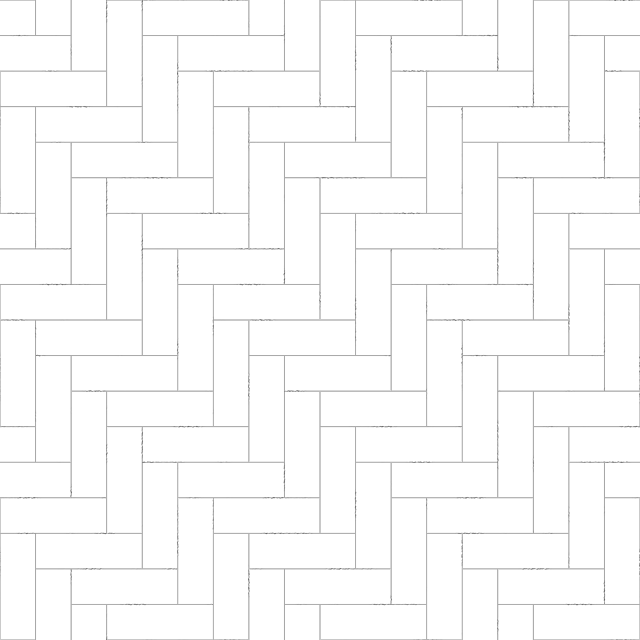
Write a Shadertoy shader that draws this pattern.

```glsl
// Herringbone floor of white 3:1 planks parted by hairline dark joints.
// Each cell of a wrapping grid finds its plank from its diagonal index;
// layered sines of whole frequency roughen the joints in worn patches.

const float TAU = 6.2831853;
const float CELLS = 18.0;         // plank widths across the canvas
const float PERIOD = 6.0;         // cells per herringbone repeat
const float PLANK_LENGTH = 3.0;   // in plank widths
const float JOINT_WIDTH = 0.00064;
const float WOBBLE = 0.00045;
const vec3 PLANK_COLOUR = vec3(1.0);
const vec3 JOINT_COLOUR = vec3(0.08);

float hash(float n) {
    return fract(sin(n * 91.73 + 4.1) * 437.58);
}

float wave(float t, float cycles, float phase) {
    return sin(TAU * (t * cycles + phase));
}

// Worn stretches along a joint line, 0 to 1
float wearAlong(float t, float seed) {
    float swell = wave(t, 3.0, hash(seed)) + wave(t, 7.0, hash(seed + 1.7))
                + 0.7 * wave(t, 16.0, hash(seed + 3.1));
    return smoothstep(0.5, 2.0, swell);
}

// Fine chatter along a joint line, about -1 to 1
float chatterAlong(float t, float seed) {
    return 0.45 * wave(t, 83.0, hash(seed + 5.3))
         + 0.35 * wave(t, 139.0, hash(seed + 7.9))
         + 0.3 * wave(t, 227.0, hash(seed + 9.2));
}

// Filtered coverage of a line of given width at a signed offset
float lineCoverage(float offset, float width, float blur) {
    return smoothstep(-blur, blur, offset + 0.5 * width)
         - smoothstep(-blur, blur, offset - 0.5 * width);
}

// One joint: offset from its line, position along it, and its seed
float joint(float offset, float t, float seed, float blur) {
    float wear = wearAlong(t, seed);
    float chatter = chatterAlong(t, seed);
    float width = JOINT_WIDTH * (0.93 + 0.14 * hash(seed + 2.3)
                + wear * (0.35 + 0.6 * chatter));
    float shift = WOBBLE * wear * chatterAlong(t, seed + 20.0);
    return lineCoverage(offset + shift, width, blur);
}

// Position inside the plank in xy, plank size in zw
vec4 herringbone(vec2 p) {
    vec2 cell = floor(p);
    vec2 local = p - cell;
    float k = mod(cell.x + cell.y + 3.0, PERIOD);
    if (k < PLANK_LENGTH) {
        return vec4(local.x + k, local.y, PLANK_LENGTH, 1.0);
    }
    return vec4(local.x, local.y + k - PLANK_LENGTH, 1.0, PLANK_LENGTH);
}

void mainImage(out vec4 fragColor, in vec2 fragCoord) {
    vec2 uv = fragCoord / iResolution.xy;
    vec2 p = uv * CELLS;
    float blur = 0.85 / min(iResolution.x, iResolution.y);

    // Nearest side of the plank on each axis, as a wrapped grid line
    vec4 plank = herringbone(p);
    vec2 side = step(0.5 * plank.zw, plank.xy) * plank.zw;
    vec2 offset = plank.xy - side;
    vec2 line = mod(floor(p - offset + 0.5), CELLS);
    offset /= CELLS;

    float upright = joint(offset.x, uv.y, line.x, blur);
    float level = joint(offset.y, uv.x, line.y + 50.0, blur);

    vec3 colour = mix(PLANK_COLOUR, JOINT_COLOUR, max(upright, level));
    fragColor = vec4(colour, 1.0);
}
```
